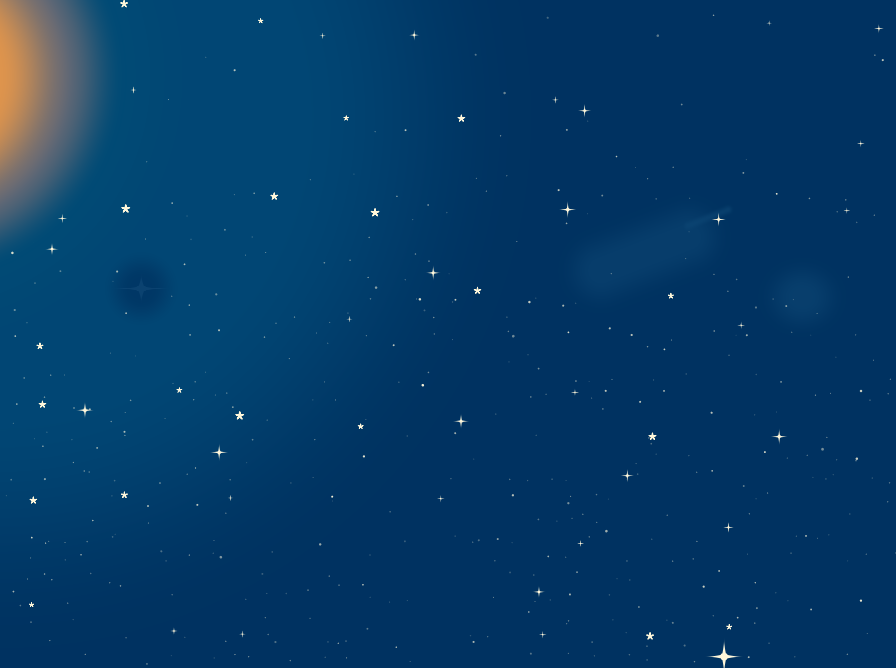
This background is drawn by a WebGL 2 fragment shader. Its source:

```glsl
#version 300 es
precision highp float;

#define NIGHT vec3(0.0, 0.198, 0.38)
#define LAGOON vec3(0.005, 0.275, 0.455)
#define TEAL vec3(0.0, 0.30, 0.46)
#define DUSK vec3(0.39, 0.41, 0.46)
#define EMBER vec3(0.87, 0.58, 0.30)
#define CREAM vec3(1.0, 0.97, 0.86)
#define HAZE vec3(0.05, 0.275, 0.455)
#define SUN_CENTER vec2(-0.122, 0.886)
#define HALO_CENTER vec2(0.0, 0.825)
#define BIG_STAR vec2(1.084, 0.017)

uniform vec2 u_resolution;
out vec4 fragColor;

vec3 hash3(vec2 cell) {
    vec3 h = fract(cell.xyx * vec3(0.1031, 0.1030, 0.0973));
    h += dot(h, h.yxz + 33.33);
    return fract((h.xxy + h.yzz) * h.zyx);
}

float segmentDistance(vec2 p, vec2 a, vec2 b) {
    vec2 ab = b - a;
    return length(p - a - ab * clamp(dot(p - a, ab) / dot(ab, ab), 0.0, 1.0));
}

float disc(vec2 p, float radius, float pixel) {
    return clamp((radius - length(p)) / pixel + 0.5, 0.0, 1.0);
}

float fivePoint(vec2 p, float radius, float pixel) {
    float lobes = 0.72 + 0.28 * cos(5.0 * atan(p.x, p.y));
    return disc(p, radius * lobes, pixel);
}

// Two tapered arms crossing at a small core
float sparkle(vec2 p, float radius, float pixel) {
    vec2 q = abs(p);
    vec2 taper = max(1.0 - q / radius, 0.0);
    vec2 arms = clamp((0.13 * radius * taper * taper - q.yx) / pixel + 0.5, 0.0, 1.0);
    arms *= smoothstep(0.0, 0.5, taper);
    return max(max(arms.x, arms.y), disc(p, radius * 0.2, pixel));
}

// One jittered star per kept cell; shape 0 dot, 1 mixed, 2 sparkle
float starLayer(vec2 p, float size, float keep, float radius, int shape, float pixel) {
    vec2 cell = floor(p / size);
    vec3 rnd = hash3(cell + float(shape) * 37.0 + size * 900.0);
    vec3 look = hash3(cell.yx + 71.0 + size * 500.0);
    vec2 q = p - (cell + 0.2 + 0.6 * rnd.xy) * size;
    float r = radius * (0.7 + 0.5 * look.x);
    float star = disc(q, r, pixel);
    if (shape == 1) {
        star = look.y < 0.5 ? fivePoint(q, r, pixel) : sparkle(q, r * 1.2, pixel);
    } else if (shape == 2) {
        star = sparkle(q, r, pixel);
    }
    return star * step(rnd.z, keep) * (shape == 0 ? 0.3 + 0.7 * look.z : 1.0);
}

void main() {
    float pixel = 1.0 / u_resolution.y;
    vec2 p = gl_FragCoord.xy * pixel;

    // Wide blue halo over the night
    float halo = 1.0 - smoothstep(0.43, 0.80, length(p - HALO_CENTER));
    vec3 color = mix(NIGHT, LAGOON, halo);

    // Warm sun glow, from teal rim to orange heart
    float sun = length(p - SUN_CENTER);
    color = mix(color, TEAL, 0.7 * (1.0 - smoothstep(0.28, 0.42, sun)));
    color = mix(color, DUSK, 1.0 - smoothstep(0.21, 0.31, sun));
    color = mix(color, EMBER, 1.0 - smoothstep(0.12, 0.235, sun));

    // Dark smudge with a faint streak
    vec2 smudge = p - vec2(0.2115, 0.568);
    color = mix(color, NIGHT, 0.75 * (1.0 - smoothstep(0.015, 0.06, length(smudge))));
    color += 0.04 * sparkle(smudge * vec2(1.0, 2.0), 0.045, pixel);

    // Pale mist: a slanted comet and a round cloud
    float comet = segmentDistance(p, vec2(0.90, 0.595), vec2(1.03, 0.645));
    color = mix(color, HAZE, 0.55 * (1.0 - smoothstep(0.01, 0.065, comet)));
    float tail = segmentDistance(p, vec2(1.03, 0.662), vec2(1.09, 0.686));
    color = mix(color, HAZE, 0.6 * (1.0 - smoothstep(0.0, 0.009, tail)));
    float cloud = length((p - vec2(1.201, 0.555)) * vec2(0.9, 1.0));
    color = mix(color, HAZE, 0.6 * (1.0 - smoothstep(0.01, 0.06, cloud)));

    // Star dust gathers in the lower sky in loose waves
    float waves = 0.5 + 0.25 * sin(p.x * 7.0 + p.y * 5.0) + 0.25 * sin(p.x * 4.0 - p.y * 11.0);
    float density = mix(0.2, 1.0, 1.0 - smoothstep(0.5, 0.85, p.y)) * (0.45 + 0.75 * waves);
    density *= smoothstep(0.20, 0.40, sun);
    float stars = 0.0;
    for (int i = 0; i < 3; i++) {
        float k = float(i);
        float dust = starLayer(p, 0.03 + 0.022 * k, 0.3 * density, 0.0009 + 0.0004 * k, 0, pixel);
        stars = max(stars, dust * (0.5 + 0.25 * k));
    }

    // Larger stars, kept clear of the sun
    float clear = smoothstep(0.22, 0.28, sun);
    stars = max(stars, clear * starLayer(p, 0.15, 0.6, 0.0058, 1, pixel));
    stars = max(stars, clear * starLayer(p + 0.06, 0.27, 0.5, 0.0125, 2, pixel));
    stars = max(stars, sparkle(p - BIG_STAR, 0.029, pixel));

    fragColor = vec4(mix(color, CREAM, clamp(stars, 0.0, 1.0)), 1.0);
}
```
